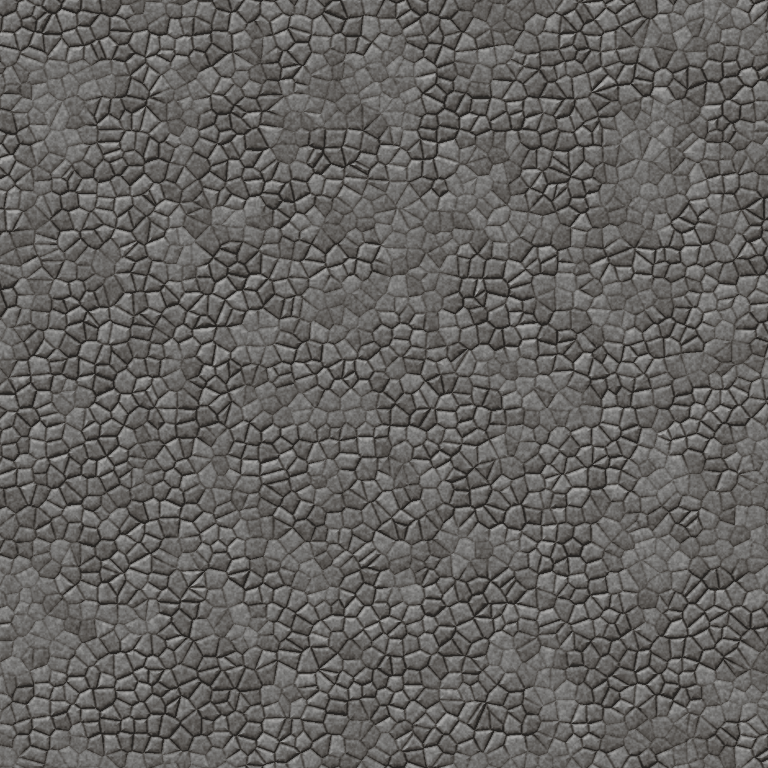
Give the GLSL for this texture, as a WebGL 2 fragment shader.

```glsl
#version 300 es
precision highp float;
// Fine embossed pebble grain: irregular, faceted Voronoi stones with dark brown
// grooves. Each stone is shaded from the direction of its nearest edge, then
// given a random tilt, streaks along its facets and a fine mineral speckle.

uniform vec2 u_resolution;
out vec4 fragColor;

const float STONES_ACROSS = 47.0;
const float JITTER = 0.92;
const vec2 LIGHT_DIR = vec2(-0.33, 0.94);
const int SAMPLES = 2;

// Integer hash of a lattice point, giving two values in 0..1
vec2 hash2(vec2 cell) {
    uvec2 v = uvec2(ivec2(cell)) * 1664525u + 1013904223u;
    v.x += v.y * 1664525u;
    v.y += v.x * 1664525u;
    v ^= v >> 16u;
    v.x += v.y * 1664525u;
    v.y += v.x * 1664525u;
    v ^= v >> 16u;
    return vec2(v & 65535u) / 65535.0;
}

float valueNoise(vec2 p) {
    vec2 i = floor(p);
    vec2 f = p - i;
    vec2 w = f * f * (3.0 - 2.0 * f);
    float bottom = mix(hash2(i).x, hash2(i + vec2(1, 0)).x, w.x);
    float top = mix(hash2(i + vec2(0, 1)).x, hash2(i + vec2(1, 1)).x, w.x);
    return mix(bottom, top, w.y);
}

vec2 stoneCentre(vec2 cell) {
    return cell + 0.5 + JITTER * (hash2(cell) - 0.5);
}

// Finds the stone holding p; returns edge distance and the direction to that edge
float nearestEdge(vec2 p, out vec2 stone, out vec2 edgeDir) {
    vec2 base = floor(p);
    float best = 1e3;
    for (int y = -1; y <= 1; y++) {
        for (int x = -1; x <= 1; x++) {
            vec2 cell = base + vec2(x, y);
            vec2 offset = stoneCentre(cell) - p;
            float d = dot(offset, offset);
            if (d < best) {
                best = d;
                stone = cell;
            }
        }
    }
    vec2 centre = stoneCentre(stone);
    float edge = 1e3;
    edgeDir = vec2(0, 1);
    for (int y = -2; y <= 2; y++) {
        for (int x = -2; x <= 2; x++) {
            if (x == 0 && y == 0) continue;
            vec2 other = stoneCentre(stone + vec2(x, y));
            vec2 dir = normalize(other - centre);
            float d = dot(0.5 * (centre + other) - p, dir);
            if (d < edge) {
                edge = d;
                edgeDir = dir;
            }
        }
    }
    return edge;
}

// Brightness of the stone surface at p, in units of stones
float stoneBrightness(vec2 p) {
    vec2 stone, edgeDir;
    float edge = nearestEdge(p, stone, edgeDir);
    vec2 traits = hash2(stone + 371.0);

    // Some patches are worn nearly flat
    float relief = mix(0.45, 1.15, smoothstep(0.2, 0.6, valueNoise(p * 0.45 + 90.0)));
    relief *= mix(0.7, 1.15, traits.y);

    float bevel = 1.0 - smoothstep(0.08, 0.36, edge);
    float groove = 1.0 - smoothstep(0.0, 0.13, edge);
    float facet = dot(edgeDir, LIGHT_DIR) * bevel;

    // Streaks run down each facet
    vec2 across = vec2(-edgeDir.y, edgeDir.x);
    vec2 streakPos = vec2(dot(p, across) * 7.0, dot(p, edgeDir) * 2.0);
    float streak = valueNoise(streakPos + traits * 50.0) - 0.5;

    float brightness = 0.42 + 0.12 * (traits.x - 0.5);
    brightness += relief * (0.16 * facet - 0.21 * groove);
    return brightness + 0.07 * streak;
}

// Speckle made of two fine octaves
float speckle(vec2 p) {
    return valueNoise(p * 5.5) + valueNoise(p * 10.0 + 40.0) - 1.0;
}

vec3 stoneColour(float brightness) {
    vec3 warm = vec3(1.06, 1.0, 0.94);
    vec3 neutral = vec3(1.005, 1.0, 0.99);
    return brightness * mix(warm, neutral, smoothstep(0.2, 0.5, brightness));
}

void main() {
    float scale = STONES_ACROSS / min(u_resolution.x, u_resolution.y);
    float brightness = 0.0;
    for (int i = 0; i < SAMPLES * SAMPLES; i++) {
        vec2 offset = (vec2(i % SAMPLES, i / SAMPLES) + 0.5) / float(SAMPLES) - 0.5;
        brightness += stoneBrightness((gl_FragCoord.xy + offset) * scale);
    }
    brightness /= float(SAMPLES * SAMPLES);
    brightness += 0.085 * speckle(gl_FragCoord.xy * scale);
    fragColor = vec4(stoneColour(clamp(brightness, 0.14, 0.64)), 1.0);
}
```
